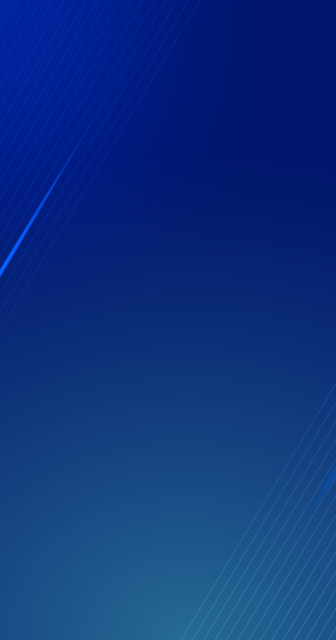
This background is drawn by a Shadertoy shader. Its source:

```glsl
// Deep blue gradient with a teal floor glow and slanted hairlines in two opposite corners.

// Antialiased stroke coverage for a distance and half width in canvas heights.
float stroke(float dist, float halfWidth) {
    float pixel = 1.0 / iResolution.y;
    return clamp((halfWidth - abs(dist)) / pixel + 0.5, 0.0, 1.0);
}

// Parallel hairlines filling the side where offset is positive.
float hairlines(float offset) {
    float spacing = 0.0177;
    float nearest = max(round(offset / spacing), 0.0) * spacing;
    return stroke((offset - nearest) * 0.856, 0.0005);
}

void mainImage(out vec4 fragColor, in vec2 fragCoord) {
    vec2 p = fragCoord / iResolution.y;
    float slant = p.x + (1.0 - p.y) * 0.604;

    // Base gradient rising from the floor
    float floorDistance = length((p - vec2(0.29, 0.0)) * vec2(0.8, 1.0));
    float floorGlow = pow(clamp(1.0 - floorDistance / 0.78, 0.0, 1.0), 1.25);
    vec3 color = mix(vec3(0.0, 0.08, 0.42), vec3(0.15, 0.42, 0.58), floorGlow);

    // Blue glow in the upper left corner
    float cornerDistance = length((p - vec2(0.0, 1.0)) * vec2(1.0, 0.75));
    float cornerGlow = smoothstep(0.44, 0.0, cornerDistance);
    color = mix(color, vec3(0.0, 0.14, 0.62), cornerGlow);

    // Upper left hairlines
    color = mix(color, vec3(0.08, 0.25, 0.80), 0.38 * hairlines(0.3125 - slant));

    // Lower right hairlines, paler toward the floor
    vec3 paleLine = mix(vec3(0.25, 0.63, 0.80), vec3(0.12, 0.40, 0.75), smoothstep(0.0, 0.35, p.y));
    color = mix(color, paleLine, 0.55 * hairlines(slant - 0.887));

    // Bright streak tapering away from the left edge
    float streakFade = smoothstep(0.165, 0.0, p.x);
    float streak = stroke((slant - 0.258) * 0.856, 0.0005 + 0.0026 * streakFade);
    color = mix(color, vec3(0.03, 0.37, 1.0), streak * streakFade);

    // Faint streak tapering away from the right edge
    float echoFade = smoothstep(0.46, 0.525, p.x);
    float echo = stroke((slant - 0.969) * 0.856, 0.0005 + 0.004 * echoFade);
    color = mix(color, vec3(0.03, 0.32, 0.70), 0.6 * echo * echoFade);

    fragColor = vec4(color, 1.0);
}
```
